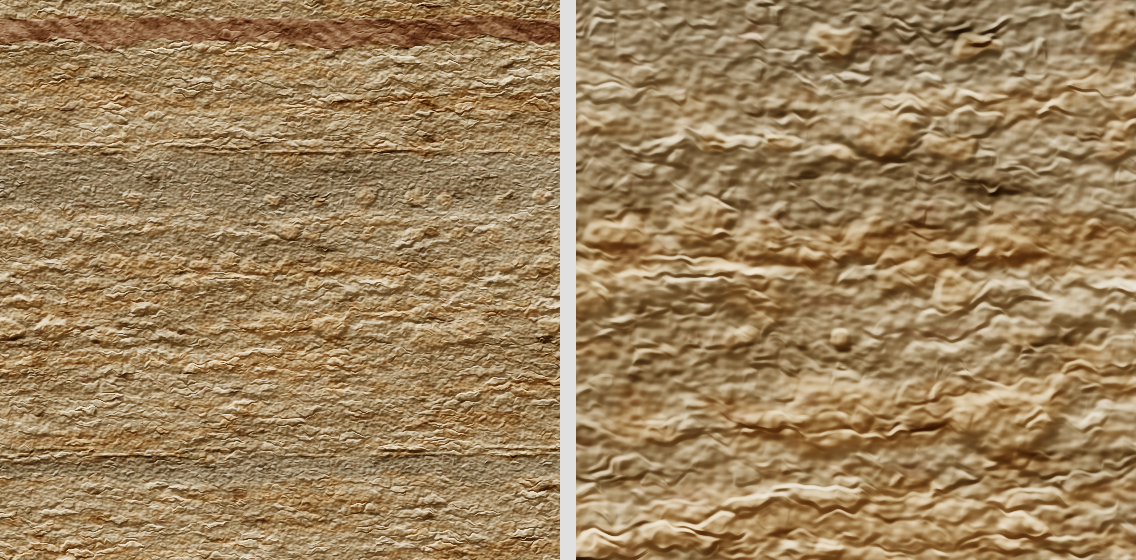
Left, the full canvas; right, a detail of the centre.
A Shadertoy shader for this texture:

```glsl
const vec3 TAN = vec3(0.64, 0.54, 0.385), OCHRE = vec3(0.65, 0.505, 0.31);
const vec3 CLAY = vec3(0.60, 0.53, 0.41), RUST = vec3(0.58, 0.41, 0.275);
const vec3 STONE = vec3(0.69, 0.55, 0.35);
const vec2 TO_LIGHT = vec2(-0.4, 0.92);
// Stone rows: height, spacing, radius, chance
const vec4 ROWS[6] = vec4[6](
    vec4(0.645, 0.085, 0.016, 0.45), vec4(0.583, 0.036, 0.014, 0.65),
    vec4(0.527, 0.048, 0.017, 0.70), vec4(0.497, 0.060, 0.019, 0.60),
    vec4(0.463, 0.042, 0.011, 0.65), vec4(0.409, 0.072, 0.028, 0.60));

float hash(vec2 p) {
    vec3 q = fract(p.xyx * vec3(0.1031, 0.1030, 0.0973));
    q += dot(q, q.yzx + 33.33);
    return fract((q.x + q.y) * q.z);
}
float corner(vec2 cell, vec2 offset) {
    float angle = 6.2832 * hash(cell);
    return dot(vec2(cos(angle), sin(angle)), offset);
}
float noise(vec2 p) {
    vec2 i = floor(p), f = p - i, e = vec2(1.0, 0.0);
    vec2 u = f * f * f * (f * (f * 6.0 - 15.0) + 10.0);
    float low = mix(corner(i, f), corner(i + e, f - e), u.x);
    float high = mix(corner(i + e.yx, f - e.yx), corner(i + 1.0, f - 1.0), u.x);
    return mix(low, high, u.y);
}
// Octave whose slope is independent of its frequency
float octave(vec2 p, vec2 frequency) {
    return noise(p * frequency) / frequency.y;
}
// Bevelled flakes, a few standing out from the rest
float chips(vec2 p, vec2 frequency, float bevel) {
    p *= frequency;
    float nearest = 9.0, second = 9.0, raised = 0.0;
    for (int k = 0; k < 9; k++) {
        vec2 cell = floor(p) + vec2(k % 3, k / 3) - 1.0;
        float d = length(cell + vec2(hash(cell + 5.0), hash(cell + 17.0)) - p);
        second = min(second, max(d, nearest));
        if (d < nearest) raised = hash(cell + 31.0);
        nearest = min(nearest, d);
    }
    return raised * raised * smoothstep(0.0, bevel, second - nearest) / frequency.y;
}
float window(float y, float lo, float hi, float soft) {
    return smoothstep(lo - soft, lo + soft, y) * (1.0 - smoothstep(hi - soft, hi + soft, y));
}
// Fine-grained layers with few ledges
float clayLayer(vec2 p) {
    float y = p.y + 0.04 * noise(p * vec2(5.0, 9.0)) + 0.015 * noise(p * vec2(20.0, 30.0));
    return window(y, 0.62, 0.722, 0.015) + window(y, 0.145, 0.183, 0.01)
        + 0.45 * window(y, 0.54, 0.61, 0.015);
}
float rustLayer(vec2 p) {
    float ragged = 0.028 * noise(p * vec2(9.0, 6.0)) + 0.012 * noise(p * vec2(35.0, 30.0));
    return window(p.y, 0.925 + ragged, 0.968 + 0.4 * ragged, 0.002);
}
// Thin broken bed
float seam(vec2 p, float y) {
    float line = y + 0.006 * noise(vec2(p.x * 6.0, y * 50.0)) + 0.003 * noise(p * 40.0);
    float presence = smoothstep(-0.06, 0.08, noise(vec2(p.x * 6.0, y * 90.0)));
    return presence * (1.0 - smoothstep(0.001, 0.0035, abs(p.y - line)));
}
float seams(vec2 p) {
    return max(max(seam(p, 0.731), seam(p, 0.741)), max(seam(p, 0.189), seam(p, 0.201)));
}
// Returns relief height and stone coverage
vec2 stones(vec2 p) {
    p += 0.012 * vec2(noise(p * 45.0), noise(p * 45.0 + 9.5));
    vec2 result = vec2(0.0);
    for (int k = 0; k < 18; k++) {
        vec4 row = ROWS[k / 3];
        vec2 key = vec2(floor(p.x / row.y) + float(k % 3 - 1), row.x * 100.0);
        vec2 jitter = vec2(hash(key + 3.0), hash(key + 11.0)) - 0.5;
        vec2 center = vec2((key.x + 0.5 + 0.6 * jitter.x) * row.y, row.x + jitter.y * row.z);
        float radius = row.z * mix(0.6, 1.1, hash(key + 7.0));
        float d = length((p - center) / (radius * vec2(1.4, 1.0)));
        float mask = step(hash(key), row.w) * (1.0 - smoothstep(0.5, 1.0, d));
        result = max(result, mask * vec2(row.z * 0.6, 1.0));
    }
    return result;
}
float relief(vec2 p) {
    vec2 rock = stones(p);
    float rust = rustLayer(p), lumpy = window(p.y, 0.4, 0.6, 0.03);
    float activity = mix(0.5, 1.4, smoothstep(-0.3, 0.3, noise(p * vec2(6.0, 21.0))));
    float rough = activity * (1.0 - 0.75 * clayLayer(p)) * (1.0 - 0.7 * rust) * (1.0 - 0.5 * rock.y);
    vec2 q = p + vec2(0.0, 0.016 * noise(p * vec2(5.0, 9.0)) + 0.008 * noise(p * vec2(28.0, 36.0)));
    q += 0.005 * vec2(noise(p * 90.0), noise(p * 90.0 + 6.5));
    float ledges = 0.4 * abs(octave(q, vec2(13.0, 32.0))) + 0.4 * octave(q, vec2(32.0, 70.0))
        + mix(0.15, 0.5, lumpy) * chips(q, vec2(17.0, 34.0), 0.45)
        + mix(0.75, 0.5, lumpy) * chips(q + 2.1, vec2(25.0, 80.0), 0.35);
    float grain = 0.8 * chips(q + 4.3, vec2(70.0, 120.0), 0.7)
        + 0.45 * octave(p, vec2(90.0, 130.0)) + 0.75 * octave(p, vec2(160.0, 215.0));
    float streaks = 0.6 * octave(p + vec2(0.0, p.x * 0.8), vec2(24.0, 40.0));
    return rough * ledges + mix(1.0, 0.5, rust) * grain + rust * (streaks + 0.004)
        + rock.x + 0.003 * seams(p);
}
void mainImage(out vec4 fragColor, in vec2 fragCoord) {
    vec2 p = fragCoord / iResolution.y;
    float rust = rustLayer(p), clay = min(clayLayer(p), 1.0), bed = seams(p);
    // Mineral colours
    float patches = noise(p * vec2(3.0, 24.0)) + 0.7 * noise(p * vec2(26.0, 60.0));
    vec3 color = mix(TAN, OCHRE, smoothstep(-0.1, 0.5, patches));
    color = mix(mix(color, CLAY, 0.8 * clay), STONE, 0.6 * stones(p).y);
    float stain = smoothstep(0.25, 0.55, noise(p * vec2(28.0, 60.0) + 5.3));
    color = mix(color, RUST, max(0.4 * stain, 0.95 * rust));
    color = mix(color, OCHRE, 0.7 * bed);
    // Light from the upper left: crisp edges plus wider shadows, glints brightest
    float height = relief(p);
    float slope = (height - relief(p + TO_LIGHT * 0.002)) / 0.002;
    slope += 0.45 * (height - relief(p + TO_LIGHT * 0.007)) / 0.007;
    float tone = 0.68 * slope / sqrt(1.0 + (slope > 0.0 ? 0.06 : 0.25) * slope * slope);
    // Layer shading, speckles and shadowed gaps
    tone += 0.55 * noise(vec2(p.x * 1.5, p.y * 14.0)) + 0.45 * noise(p * vec2(9.0, 30.0) + 1.7);
    tone += 0.35 * noise(p * vec2(110.0, 150.0) + 2.6) + 0.35 * bed - 0.15 * clay - 0.25 * rust;
    tone -= 0.7 * smoothstep(0.25, 0.5, noise(p * vec2(20.0, 64.0) + 8.1));
    tone -= 0.7 * seams(p + vec2(0.0, 0.005)) + 0.5 * max(rustLayer(p + vec2(0.0, 0.006)) - rust, 0.0);
    tone -= 0.4 * window(p.y + 0.02 * noise(p * vec2(8.0, 5.0)), 0.379, 0.392, 0.006);
    fragColor = vec4(pow(color, vec3(exp2(-tone))), 1.0);
}
```
